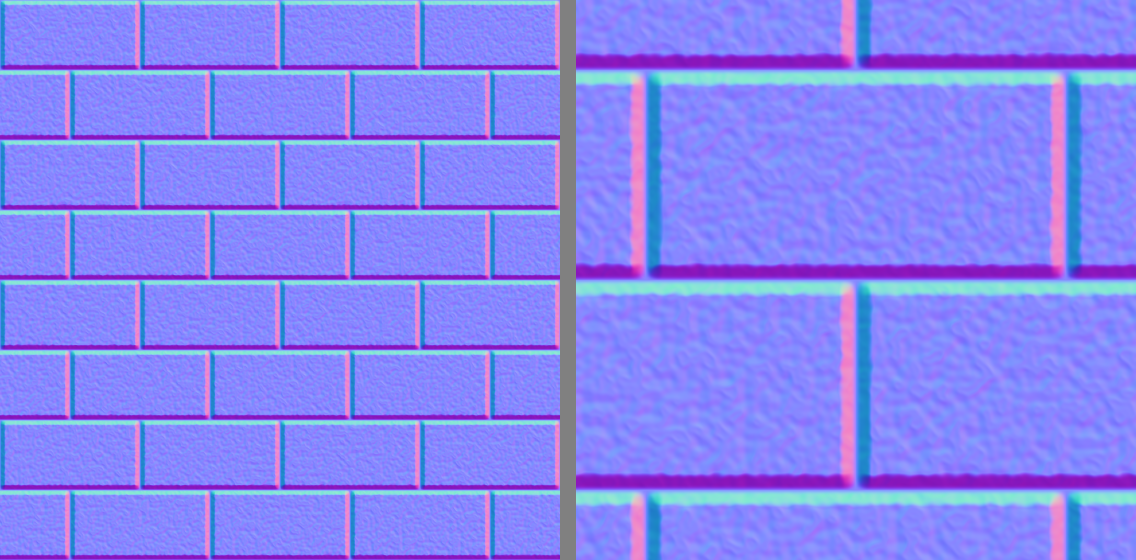
Left, the full canvas; right, a detail of the centre.
Reproduce this texture map procedurally as a WebGL 1 fragment shader.

```glsl
precision highp float;

// Tangent-space normal map of a running-bond brick wall with raised, bevelled bricks.
// Each brick's edge distances give soft bevel slopes; wrapping gradient noise adds a
// fine sandy grain with faint pits. The summed slopes are encoded as a normal.

uniform vec2 u_resolution;

#define BRICKS vec2(4.0, 8.0)   // bricks across and rows down (even rows)
#define BEVEL_START 0.0014      // bevel limits, measured from the joint centre
#define BEVEL_END 0.0083
#define BEVEL_SOFT 0.0021       // half width of the bevel's soft transitions
#define SLOPE_SIDE 1.4          // steepness of the left and right bevels
#define SLOPE_TOP 1.1
#define SLOPE_BOTTOM 1.9
#define GRAIN_CELLS 144.0       // grain cells across the tile
#define GRAIN_SLOPE 0.11
#define PIT_SLOPE 0.1
#define WOBBLE 0.0016           // unevenness of the bevel edges
#define FLAT_LEVEL 0.53         // encoded value of a zero slope

// Random unit vector for a lattice point
vec2 latticeGradient(vec2 cell, float period) {
    vec3 h = fract(vec3(mod(cell, period), period).xyx * vec3(0.1031, 0.1030, 0.0973));
    h += dot(h, h.yzx + 33.33 + period * 0.01);
    float angle = 6.28318 * fract((h.x + h.y) * h.z);
    return vec2(cos(angle), sin(angle));
}

// Gradient noise that wraps after a whole number of cells
float gradientNoise(vec2 p, float period) {
    vec2 i = floor(p);
    vec2 f = p - i;
    vec2 u = f * f * f * (f * (f * 6.0 - 15.0) + 10.0);
    vec2 e = vec2(1.0, 0.0);
    float a = dot(latticeGradient(i, period), f);
    float b = dot(latticeGradient(i + e.xy, period), f - e.xy);
    float c = dot(latticeGradient(i + e.yx, period), f - e.yx);
    float d = dot(latticeGradient(i + e.xx, period), f - e.xx);
    return mix(mix(a, b, u.x), mix(c, d, u.x), u.y);
}

// Height of the sandy surface, in units of grain cells
float grainHeight(vec2 uv) {
    float fine = gradientNoise(uv * GRAIN_CELLS, GRAIN_CELLS);
    float coarse = gradientNoise(uv * GRAIN_CELLS * 0.5, GRAIN_CELLS * 0.5);
    float pits = smoothstep(0.15, 0.75, fine * 0.7 + coarse * 0.7);
    return GRAIN_SLOPE * (fine + coarse) - PIT_SLOPE * pits;
}

// Surface tilt of the grain by central differences
vec2 grainTilt(vec2 uv) {
    vec2 e = vec2(0.0012, 0.0);
    vec2 rise = vec2(grainHeight(uv + e.xy) - grainHeight(uv - e.xy),
                     grainHeight(uv + e.yx) - grainHeight(uv - e.yx));
    return -rise / (2.0 * e.x * GRAIN_CELLS);
}

// Outward tilt of the bevels; q is the distance to the nearest joint on each axis
vec2 bevelTilt(vec2 side, vec2 q, float wobble, float soft) {
    vec2 band = smoothstep(BEVEL_START - soft, BEVEL_START + soft, q)
              * (1.0 - smoothstep(BEVEL_END - soft, BEVEL_END + soft, q + wobble));
    // Each bevel fades where the crossing one drops into the joint
    vec2 rise = smoothstep(BEVEL_START - soft, BEVEL_END, q);
    float slopeY = side.y > 0.0 ? SLOPE_TOP : SLOPE_BOTTOM;
    return side * band * rise.yx * vec2(SLOPE_SIDE, slopeY);
}

void main() {
    vec2 uv = gl_FragCoord.xy / u_resolution;
    float pixel = 1.0 / min(u_resolution.x, u_resolution.y);
    float soft = max(BEVEL_SOFT, 0.5 * pixel);

    // Brick layout: every other row, from the bottom one up, moves half a brick
    vec2 grid = uv * BRICKS;
    grid.x += 0.5 * (1.0 - mod(floor(grid.y), 2.0));
    vec2 local = fract(grid) - 0.5;
    vec2 q = (0.5 - abs(local)) / BRICKS;
    vec2 side = vec2(local.x < 0.0 ? -1.0 : 1.0, local.y < 0.0 ? -1.0 : 1.0);

    // Sum of bevel and grain, with the joints left smooth
    float wobble = WOBBLE * gradientNoise(uv * GRAIN_CELLS, GRAIN_CELLS);
    float onBrick = smoothstep(0.0, BEVEL_START + soft, min(q.x, q.y));
    vec2 tilt = bevelTilt(side, q, wobble, soft) + onBrick * grainTilt(uv);

    // Normal encoding
    vec3 normal = normalize(vec3(tilt, 1.0));
    vec3 color = vec3(FLAT_LEVEL + 0.5 * normal.xy, 0.5 + 0.5 * normal.z);
    gl_FragColor = vec4(clamp(color, 0.0, 1.0), 1.0);
}
```
